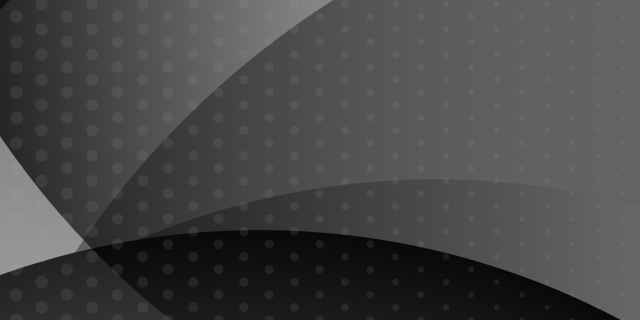
Reproduce this background procedurally as a WebGL 1 fragment shader.

```glsl
precision highp float;

uniform vec2 u_resolution;

// Large discs whose rims form the sweeping edges: center.xy, radius
const vec3 LEFT_DISC  = vec3(2.153, 2.038, 2.603);
const vec3 MAIN_DISC  = vec3(2.507, -1.307, 2.733);
const vec3 BAND_DISC  = vec3(1.364, -1.953, 2.393);
const vec3 BLACK_DISC = vec3(0.811, -2.127, 2.408);
const float CORNER_SIZE = 0.031;

// Grey levels at the two ends of each gradient
const vec2 PANEL_GREY  = vec2(0.15, 0.52);
const vec2 MAIN_GREY   = vec2(0.08, 0.388);
const vec2 BAND_GREY   = vec2(0.06, 0.405);
const vec2 WEDGE_GREY  = vec2(0.53, 0.59);
const vec2 BLACK_GREY  = vec2(0.035, 0.11);
const vec2 SHADOW_GREY = vec2(0.13, 0.21);
const float SLIVER_GREY = 0.38;
const float CORNER_GREY = 0.07;
const float BLACK_DEPTH = 0.28;

// Staggered dots that shrink toward the right
const vec2 DOT_ORIGIN = vec2(0.051, 0.948);
const float DOT_SPACING = 0.079;
const float DOT_RADIUS = 0.020;
const float DOT_SHRINK = 0.0077;
const float DOT_GREY = 0.64;
const float DOT_ALPHA = 0.12;

// Positive inside the disc
float depthInside(vec2 p, vec3 disc) {
  return disc.z - distance(p, disc.xy);
}

float coverage(float depth, float pixel) {
  return smoothstep(-0.75 * pixel, 0.75 * pixel, depth);
}

float ramp(vec2 ends, float t) {
  return mix(ends.x, ends.y, clamp(t, 0.0, 1.0));
}

float dotMask(vec2 p, float pixel) {
  vec2 cell = (p - DOT_ORIGIN) / DOT_SPACING;
  float column = floor(cell.x + 0.5);
  cell.y += 0.5 * mod(column, 2.0);
  vec2 offset = (fract(cell + 0.5) - 0.5) * DOT_SPACING;
  float radius = DOT_RADIUS - DOT_SHRINK * column * DOT_SPACING;
  return coverage(radius - length(offset), pixel);
}

void main() {
  float pixel = 1.0 / u_resolution.y;
  vec2 p = gl_FragCoord.xy * pixel;

  float blackDepth = depthInside(p, BLACK_DISC);
  float inLeft  = coverage(depthInside(p, LEFT_DISC), pixel);
  float inMain  = coverage(depthInside(p, MAIN_DISC), pixel);
  float inBand  = coverage(depthInside(p, BAND_DISC), pixel);
  float inBlack = coverage(blackDepth, pixel);

  // Upper left panel with its dark corner
  float panel = ramp(PANEL_GREY, p.x + 0.1 * (p.y - 0.8));
  float corner = coverage((CORNER_SIZE - p.x - 1.0 + p.y) * 0.7071, pixel);
  panel = mix(panel, CORNER_GREY, corner);

  // Main sheet and the band across its lower part
  float falloff = 1.0 - 0.5 * p.x;
  float sheet = ramp(MAIN_GREY, 1.0 - falloff * falloff);
  sheet = mix(sheet, ramp(BAND_GREY, 0.5 * p.x), inBand);

  // Pale wedge on the left, shaded where the sheet overlaps it
  float wedge = ramp(WEDGE_GREY, (0.58 - p.y) / 0.4);
  wedge = mix(wedge, SLIVER_GREY, inMain);
  float grey = mix(wedge, mix(panel, sheet, inMain), inLeft);

  // Dark mound in front
  float rise = blackDepth / BLACK_DEPTH;
  float mound = mix(ramp(SHADOW_GREY, rise), ramp(BLACK_GREY, rise), inLeft);
  grey = mix(grey, mound, inBlack);

  // Translucent dots
  grey = mix(grey, DOT_GREY, DOT_ALPHA * dotMask(p, pixel));

  gl_FragColor = vec4(vec3(grey), 1.0);
}
```
